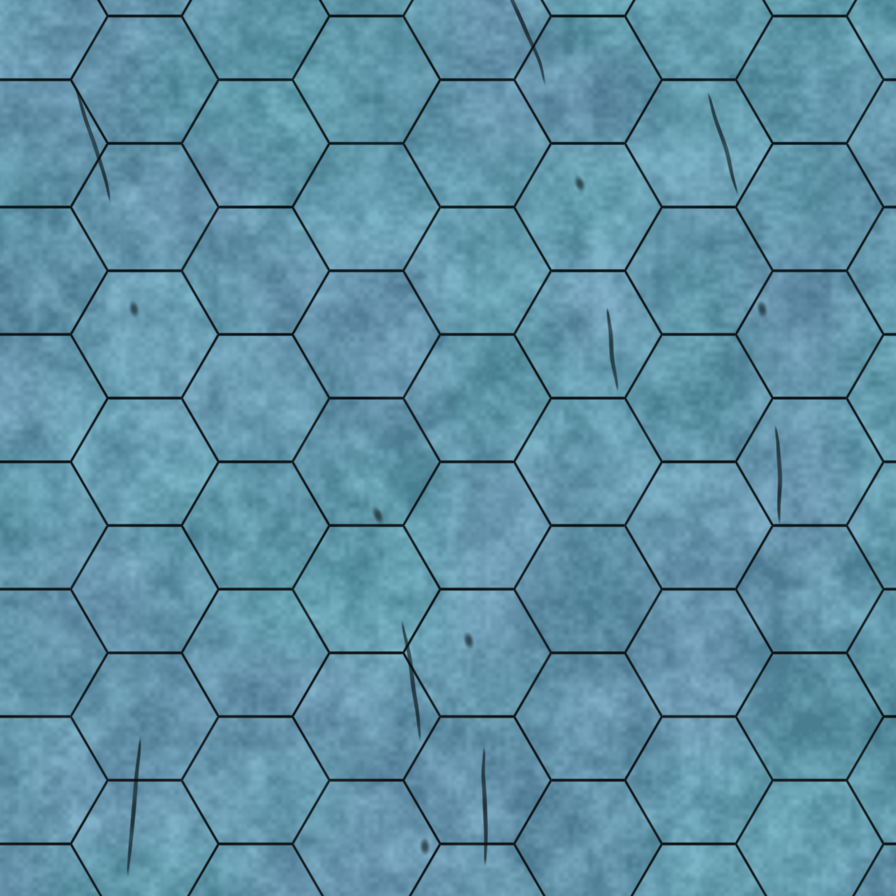
A Shadertoy shader for this pattern:

```glsl
#define PITCH vec2(0.2474, 0.14215)
#define ORIGIN vec2(0.1615, 0.7689)
#define LINE_HALF 0.0014
#define CRACK_HALF 0.0023
#define CRACK_PERIOD 0.37
#define CRACK_BEND 0.4
#define MOTTLE_GAIN 2.2
#define TILE_VARIATION 0.35
#define GLAZE_DARK vec3(0.32, 0.52, 0.60)
#define GLAZE_LIGHT vec3(0.46, 0.67, 0.75)
#define GROUT vec3(0.04, 0.055, 0.06)
#define CRACK_INK vec3(0.08, 0.13, 0.15)

const vec2 HEX = vec2(1.7320508, 1.0);

float hash(vec2 p) {
    return fract(sin(dot(p, vec2(127.1, 311.7))) * 43758.5453);
}

float noise(vec2 p) {
    vec2 i = floor(p), f = fract(p);
    f = f * f * (3.0 - 2.0 * f);
    return mix(mix(hash(i), hash(i + vec2(1, 0)), f.x),
               mix(hash(i + vec2(0, 1)), hash(i + vec2(1, 1)), f.x), f.y);
}

float mottle(vec2 p) {
    float sum = 0.0, weight = 0.30, total = 0.0;
    for (int i = 0; i < 4; i++) {
        sum += weight * noise(p);
        total += weight;
        p = p * 2.03 + 17.3;
        weight *= 0.88;
    }
    return sum / total;
}

// Offset from the centre of the nearest flat-topped hexagon
vec2 hexOffset(vec2 p) {
    vec2 a = mod(p + 0.5 * HEX, HEX) - 0.5 * HEX;
    vec2 b = mod(p, HEX) - 0.5 * HEX;
    return dot(a, a) < dot(b, b) ? a : b;
}

// Broken hairline following a bent vertical track
float crack(vec2 uv, float track, float blur) {
    bool low = abs(track - 1.5) < 1.0;
    float depth = 1.0 - uv.y;
    float peakX = low ? 0.403 + 0.07 * track : 0.165 + 0.176 * track;
    float fromPeak = depth - (low ? 0.93 : 0.55);
    float bend = fromPeak < 0.0 ? CRACK_BEND : 0.3 * CRACK_BEND;
    float wobble = 0.004 * (noise(vec2(depth * 30.0, track * 7.0)) - 0.5);
    float across = abs(uv.x - peakX + bend * fromPeak * fromPeak + wobble);

    // Tapered strokes, one per period
    float along = depth - 0.16 + 0.14 * mod(track, 2.0);
    float index = floor(along / CRACK_PERIOD + 0.5);
    float middle = depth - along + index * CRACK_PERIOD;
    float reach = 0.045 + 0.04 * hash(vec2(index + 3.0, track + 5.0));
    float t = (along - index * CRACK_PERIOD) / reach;
    float taper = max(1.0 - t * t, 0.0);
    float inside = low ? step(0.56, middle) : step(middle, track < 0.5 ? 1.0 : 0.64);
    if (track < 0.5 && index == 1.0) inside = 0.0;
    float halfWidth = CRACK_HALF * sqrt(taper);
    float stroke = 1.0 - smoothstep(halfWidth - blur, halfWidth + blur, across);
    stroke *= inside * smoothstep(0.0, 0.3, taper);
    stroke *= 0.7 + 0.3 * noise(vec2(depth * 60.0, track));

    // Small chips midway between strokes
    float gap = floor(along / CRACK_PERIOD) + 0.5;
    float chipDepth = depth - along + gap * CRACK_PERIOD;
    float chipInside = low ? step(0.56, chipDepth) : step(chipDepth, 0.5);
    float chip = length(vec2(across, 0.6 * (along - gap * CRACK_PERIOD)));
    chip = 0.75 * chipInside * (1.0 - smoothstep(0.001, 0.007, chip));
    return max(stroke, chip);
}

void mainImage(out vec4 fragColor, in vec2 fragCoord) {
    vec2 uv = fragCoord / iResolution.y;
    float blur = max(0.7 / iResolution.y, 0.0012);

    // Hexagonal tiling
    vec2 p = (uv - ORIGIN) / PITCH * HEX;
    vec2 offset = hexOffset(p);
    vec2 tile = floor((p - offset) * 2.0 / HEX + 0.5);
    vec2 q = abs(offset);
    float slant = dot(q, vec2(0.8660254, 0.5));
    float edge = (0.5 - max(q.y, slant)) * PITCH.y;

    // Mottled glaze
    float tone = 0.5 + MOTTLE_GAIN * (mottle(uv * 22.0) - 0.5);
    tone += TILE_VARIATION * (hash(tile + 40.0) - 0.5);
    vec3 color = mix(GLAZE_DARK, GLAZE_LIGHT, clamp(tone, -0.2, 1.2));
    color += vec3(0.02, -0.012, 0.008) * (2.0 * noise(uv * 9.0 + 5.0) - 1.0);

    // Wear
    float wear = 0.0;
    for (int i = 0; i < 5; i++) wear = max(wear, crack(uv, float(i), blur));
    color = mix(color, CRACK_INK, 0.9 * wear);

    // Joints, slightly heavier where level
    float lineHalf = LINE_HALF * (q.y > slant ? 1.1 : 0.9);
    float joint = 1.0 - smoothstep(lineHalf - blur, lineHalf + blur, edge);
    joint *= 0.88 + 0.12 * noise(uv * 25.0);
    fragColor = vec4(mix(color, GROUT, joint), 1.0);
}
```
